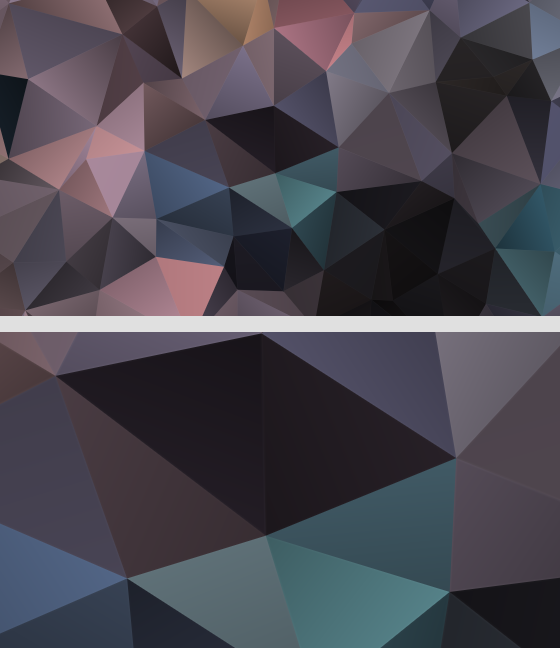
Top, the full canvas; bottom, a detail of the centre.
A WebGL 1 fragment shader for this background:

```glsl
precision highp float;

uniform vec2 u_resolution;

#define CELL_SIZE 0.185
#define MESH_ANGLE 0.42
#define JITTER 0.84
#define FACET_CONTRAST 0.62
#define FACET_GRADIENT 0.34
#define WARM_COOL 0.16
#define SEAM_GLOW 0.022
#define SEAM_WIDTH 0.0025

vec3 hash3(vec2 p) {
  vec3 q = fract(vec3(p.xyx) * vec3(0.1031, 0.1030, 0.0973));
  q += dot(q, q.yxz + 33.33);
  return fract((q.xxy + q.yzz) * q.zyx);
}

float cross2(vec2 a, vec2 b) {
  return a.x * b.y - a.y * b.x;
}

mat2 meshRotation() {
  float c = cos(MESH_ANGLE), s = sin(MESH_ANGLE);
  return mat2(c, s, -s, c);
}

// Jittered lattice point, in units of the canvas height
vec2 meshVertex(vec2 id) {
  vec2 offset = (hash3(id + 17.0).xy - 0.5) * JITTER;
  return meshRotation() * (id + 0.5 + offset) * CELL_SIZE;
}

// Blends a soft round patch of colour into the base
void blob(inout vec3 base, vec2 p, vec2 centre, float radius, vec3 colour) {
  vec2 d = (p - centre) / radius;
  base = mix(base, colour, exp(-dot(d, d) * dot(d, d)));
}

// Broad colour field: mauve left, violet grey right, dark lower right
vec3 colourField(vec2 p) {
  vec3 c = mix(vec3(0.43, 0.36, 0.40), vec3(0.28, 0.26, 0.32),
               smoothstep(0.35, 1.0, p.x));
  // Greys and pinks
  blob(c, p, vec2(0.15, 0.20), 0.27, vec3(0.29, 0.26, 0.29));
  blob(c, p, vec2(0.33, 0.48), 0.19, vec3(0.55, 0.42, 0.45));
  blob(c, p, vec2(1.20, 0.78), 0.20, vec3(0.38, 0.36, 0.39));
  blob(c, p, vec2(1.72, 0.90), 0.19, vec3(0.37, 0.39, 0.44));
  // Shadows
  blob(c, p, vec2(1.28, 0.10), 0.37, vec3(0.085, 0.075, 0.08));
  blob(c, p, vec2(1.55, 0.73), 0.19, vec3(0.12, 0.11, 0.11));
  blob(c, p, vec2(0.38, 0.85), 0.13, vec3(0.14, 0.10, 0.12));
  blob(c, p, vec2(0.87, 0.56), 0.14, vec3(0.12, 0.09, 0.11));
  blob(c, p, vec2(0.77, 0.20), 0.15, vec3(0.07, 0.07, 0.10));
  blob(c, p, vec2(0.03, 0.72), 0.10, vec3(0.07, 0.12, 0.17));
  // Blues and teals
  blob(c, p, vec2(0.57, 0.33), 0.14, vec3(0.23, 0.28, 0.35));
  blob(c, p, vec2(0.96, 0.36), 0.14, vec3(0.25, 0.37, 0.38));
  blob(c, p, vec2(1.74, 0.25), 0.19, vec3(0.22, 0.36, 0.40));
  // Warm accents
  blob(c, p, vec2(0.00, 0.54), 0.09, vec3(0.38, 0.34, 0.25));
  blob(c, p, vec2(0.74, 0.96), 0.14, vec3(0.79, 0.61, 0.49));
  blob(c, p, vec2(1.07, 0.97), 0.11, vec3(0.85, 0.41, 0.40));
  blob(c, p, vec2(0.56, 0.02), 0.10, vec3(0.71, 0.44, 0.43));
  return c;
}

// Signed distance to an edge, positive on its left
float edgeDistance(vec2 p, vec2 a, vec2 b) {
  return cross2(normalize(b - a), p - a);
}

// Adds one shaded counter-clockwise facet, weighted by pixel coverage
void addFacet(inout vec4 sum, vec2 p, vec2 a, vec2 b, vec2 c, vec2 id) {
  float d = min(edgeDistance(p, a, b),
                min(edgeDistance(p, b, c), edgeDistance(p, c, a)));
  float coverage = clamp(d * u_resolution.y + 0.5, 0.0, 1.0);
  if (coverage <= 0.0) return;

  vec2 centre = (a + b + c) / 3.0;
  vec3 tone = hash3(id + 71.0);
  vec2 slope = hash3(id + 139.0).xy * 2.0 - 1.0;
  float light = 1.0 + FACET_CONTRAST * (tone.x - 0.5)
              + FACET_GRADIENT * dot(slope, p - centre) / CELL_SIZE;
  vec3 tint = 1.0 + WARM_COOL * (tone.y - 0.5) * vec3(1.0, 0.0, -1.0);
  vec3 colour = colourField(centre) * light * tint;
  colour += SEAM_GLOW * tone.z * (1.0 - smoothstep(0.0, SEAM_WIDTH, d));
  sum += vec4(colour, 1.0) * coverage;
}

// True when b and d lie on opposite sides of the line a-c
bool splits(vec2 a, vec2 c, vec2 b, vec2 d) {
  return cross2(c - a, b - a) * cross2(c - a, d - a) < 0.0;
}

void main() {
  vec2 p = gl_FragCoord.xy / u_resolution.y;
  vec2 home = floor(p * meshRotation() / CELL_SIZE - 0.5);
  vec4 sum = vec4(0.0);

  for (int j = -1; j <= 1; j++) {
    for (int i = -1; i <= 1; i++) {
      vec2 id = home + vec2(float(i), float(j));
      vec2 a = meshVertex(id);
      vec2 b = meshVertex(id + vec2(1.0, 0.0));
      vec2 c = meshVertex(id + vec2(1.0, 1.0));
      vec2 d = meshVertex(id + vec2(0.0, 1.0));
      // Cut the quad along its shorter valid diagonal
      bool cutAC = splits(a, c, b, d) &&
                   (!splits(b, d, a, c) || distance(a, c) < distance(b, d));
      addFacet(sum, p, a, b, cutAC ? c : d, id * 2.0);
      addFacet(sum, p, cutAC ? a : b, c, d, id * 2.0 + 1.0);
    }
  }
  gl_FragColor = vec4(sum.rgb / max(sum.a, 0.001), 1.0);
}
```
